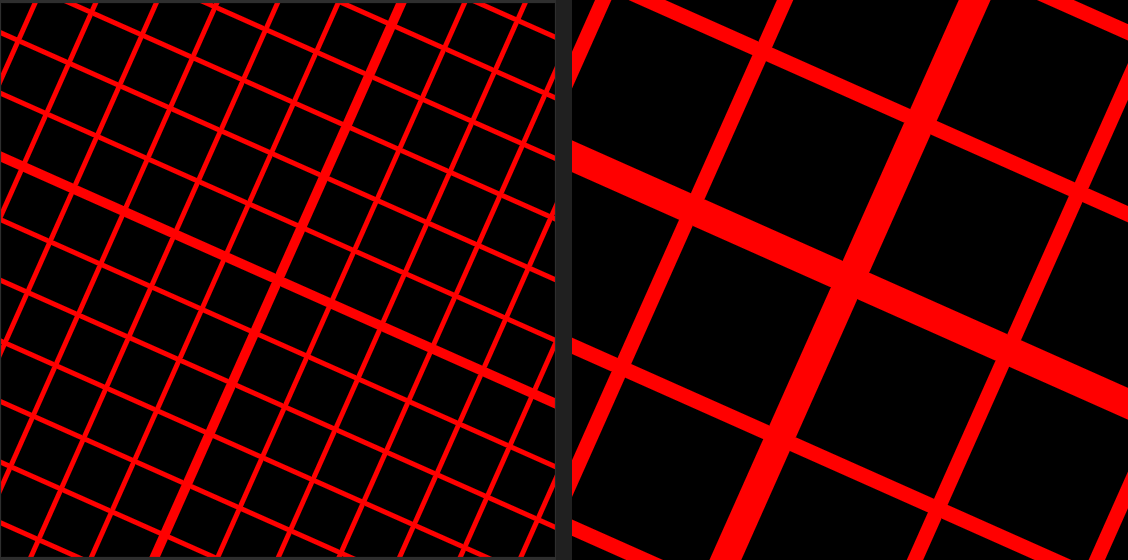
Left: the whole. Right: its middle third, enlarged.
Write a WebGL 1 fragment shader that draws this pattern.

```glsl
precision highp float;
// A tilted red grid on a black square with a thin grey surround.
// Each grid axis is a thick central line flanked by evenly spaced thin lines;
// the square is ten pitches wide and every cell keeps the same clear size.

uniform vec2 u_resolution;

// Signed distance, in pitches, to the nearest line across one grid axis.
float gridLine(float x) {
  float a = abs(x);
  float thick = a - 0.0875;
  // Thin lines move outwards to make room for the thick one.
  float shifted = a - 0.0425;
  float nearest = max(1.0, floor(shifted + 0.5));
  float thin = abs(shifted - nearest) - 0.045;
  return min(thick, thin);
}

// Coverage of a shape, softened over one pixel.
float coverage(float dist, float pixel) {
  return clamp(0.5 - dist / pixel, 0.0, 1.0);
}

void main() {
  // Centred coordinates measured in grid pitches.
  float pitch = 0.0996 * min(u_resolution.x, u_resolution.y);
  vec2 p = (gl_FragCoord.xy - 0.5 * u_resolution) / pitch;
  float pixel = 1.0 / pitch;

  // Rotate into the grid axes.
  float tilt = radians(24.0);
  float c = cos(tilt);
  float s = sin(tilt);
  vec2 q = vec2(c * p.x - s * p.y, s * p.x + c * p.y);

  float lines = coverage(min(gridLine(q.x), gridLine(q.y)), pixel);
  vec3 grid = vec3(1.0, 0.0, 0.0) * lines;

  // Grey surround outside the square.
  float square = max(abs(p.x), abs(p.y)) - 5.0;
  vec3 color = mix(vec3(0.18), grid, coverage(square, pixel));
  gl_FragColor = vec4(color, 1.0);
}
```
